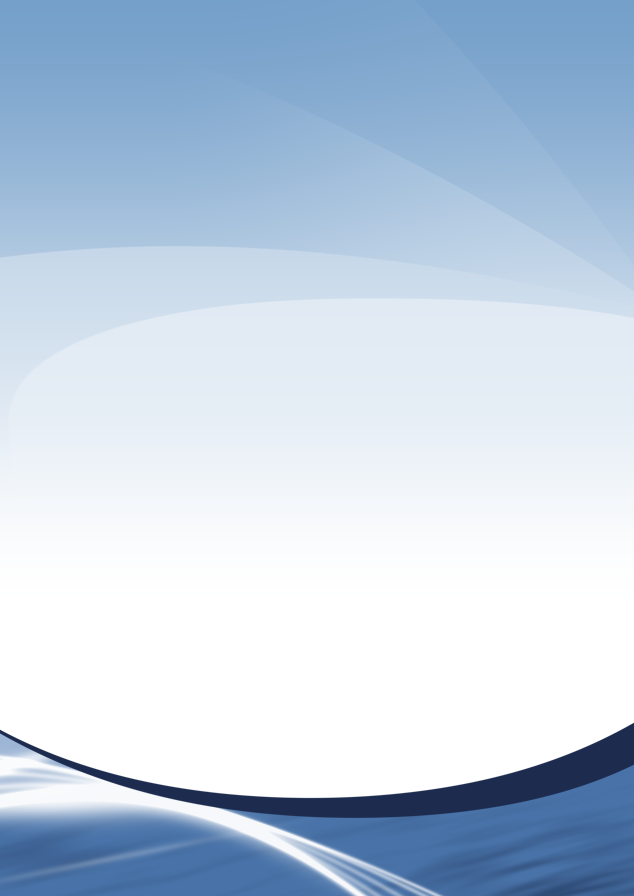
This background is drawn by a WebGL 1 fragment shader. Its source:

```glsl
precision highp float;
// Page background: a blue-to-white sky with translucent curved sheets,
// closed at the foot by a navy crescent over a band of silky light strands.
// Edges are polynomial curves; the band adds stretched gradient noise.

uniform vec2 u_resolution;

const vec3 SKY = vec3(0.450, 0.620, 0.788);
const vec3 WHITE = vec3(1.0);
const vec3 NAVY = vec3(0.108, 0.170, 0.305);
const vec3 SILK = vec3(0.285, 0.450, 0.660);
const vec3 SILK_DARK = vec3(0.160, 0.260, 0.420);
const vec3 SILK_PALE = vec3(0.680, 0.760, 0.870);

// Smooth coverage of the side where d is positive
float cover(float d, float soft) {
  return smoothstep(-soft, soft, d);
}

float bell(float d, float width) {
  return exp(-d * d / (width * width));
}

vec2 gradientAt(vec2 cell) {
  float h = fract(sin(dot(cell, vec2(127.1, 311.7))) * 43758.5);
  return vec2(cos(h * 6.2832), sin(h * 6.2832));
}

float gradientNoise(vec2 p) {
  vec2 i = floor(p);
  vec2 f = p - i;
  vec2 w = f * f * f * (f * (f * 6.0 - 15.0) + 10.0);
  vec2 r = vec2(1.0, 0.0);
  float low = mix(dot(gradientAt(i), f),
                  dot(gradientAt(i + r.xy), f - r.xy), w.x);
  float high = mix(dot(gradientAt(i + r.yx), f - r.yx),
                   dot(gradientAt(i + r.xx), f - r.xx), w.x);
  return mix(low, high, w.y);
}

// Curves give the depth below the top edge at horizontal position x
float archCurve(float x) {
  float d = x - 0.28;
  return 0.2747 + d * d * (0.155 - 0.035 * d);
}

float sweepCurve(float x) {
  float d = x - 0.276;
  return 0.0625 + d * (0.27 + 0.128 * d);
}

float steepCurve(float x) {
  float d = x - 0.654;
  return d * (0.75 + 0.313 * d);
}

float crescentTop(float x) {
  float d2 = (x - 0.49) * (x - 0.49);
  return 0.8906 - d2 * (0.25 + 0.28 * d2);
}

float crescentBottom(float x) {
  float d = x - 0.56;
  return 0.9128 - d * d * (0.23 + d * d * (0.32 + 0.17 * d));
}

// Lopsided rounded dome, positive inside
float dome(vec2 p) {
  vec2 d = p - vec2(0.589, 0.471);
  vec2 radius = vec2(d.x < 0.0 ? 0.575 : 0.68, d.y < 0.0 ? 0.138 : 0.3);
  vec2 q = pow(abs(d) / radius + 0.0001, vec2(2.25));
  return (1.0 - pow(q.x + q.y, 0.444)) * 0.138;
}

// Sky gradient under four veils of white
vec3 sky(vec2 p, float soft) {
  vec3 col = mix(SKY, WHITE, smoothstep(-0.055, 0.69, p.y));
  float arch = cover(p.y - archCurve(p.x), soft);
  float steep = cover(p.y - steepCurve(p.x), soft) * smoothstep(0.3, 0.95, p.x);
  float sweep = cover(p.y - sweepCurve(p.x), soft) * smoothstep(0.22, 0.85, p.x);
  col = mix(col, WHITE, 0.06 * steep * (1.0 - arch));
  col = mix(col, WHITE, 0.15 * sweep * (1.0 - arch));
  col = mix(col, WHITE, 0.28 * arch * (1.0 - smoothstep(0.28, 0.52, p.y)));
  float inner = cover(dome(p), soft) * (1.0 - smoothstep(0.33, 0.58, p.y));
  return mix(col, WHITE, 0.38 * inner);
}

// Blue band with dark diagonal streaks, soft glows and a fan of strands
vec3 silk(vec2 p) {
  float slant = p.y + 0.18 * p.x;
  float grain = gradientNoise(vec2(p.x * 4.0, slant * 58.0))
              + 0.5 * gradientNoise(vec2(p.x * 9.0, slant * 130.0));
  float right = smoothstep(0.5, 0.95, p.x) * smoothstep(0.89, 0.98, p.y);
  float corner = bell(p.x - 0.06, 0.13) * bell(p.y - 0.957, 0.025);
  float shade = 0.4 * right + 0.35 * corner + grain * (0.25 + 0.6 * right);
  vec3 col = mix(SILK, SILK_DARK, clamp(shade, 0.0, 0.85));

  float haze = bell(p.x, 0.22) * (1.0 - smoothstep(0.84, 0.94, p.y));
  col = mix(col, SILK_PALE, 0.85 * haze);
  float glow = bell(p.x - 0.09, 0.17) * bell(p.y - 0.897, 0.018);
  float upper = bell(p.y - 0.858 + 0.22 * p.x, 0.009) * bell(p.x, 0.13);
  float rising = bell(p.y - 0.983 + 0.14 * p.x, 0.004) * bell(p.x - 0.18, 0.18);
  float light = 0.65 * glow + 0.8 * upper + 0.22 * rising;

  float d0 = p.x - 0.13;
  float d1 = p.x - 0.33;
  float lowStrand = 0.886 + 0.6 * d0 * d0;
  float highStrand = 0.901 + d1 * (0.22 + 0.15 * d1);
  for (int i = 0; i < 6; i++) {
    float t = float(i) / 5.0;
    float d = p.y - mix(lowStrand, highStrand, t * t * (3.0 - 2.0 * t));
    float power = 0.35 + 0.3 * abs(2.0 * t - 1.0);
    light += power * bell(d, mix(0.005, 0.0025, t));
    light += 0.1 * bell(d - 0.008, 0.012) * (1.0 - smoothstep(0.3, 0.65, p.x));
  }
  return mix(col, WHITE, clamp(light, 0.0, 0.95));
}

void main() {
  vec2 p = gl_FragCoord.xy / u_resolution;
  p.y = 1.0 - p.y; // measure depth from the top edge
  float soft = 0.8 / u_resolution.y;
  vec3 col = sky(p, soft);
  col = mix(col, NAVY, cover(p.y - crescentTop(p.x), soft));
  col = mix(col, silk(p), cover(p.y - crescentBottom(p.x), soft));
  gl_FragColor = vec4(col, 1.0);
}
```
